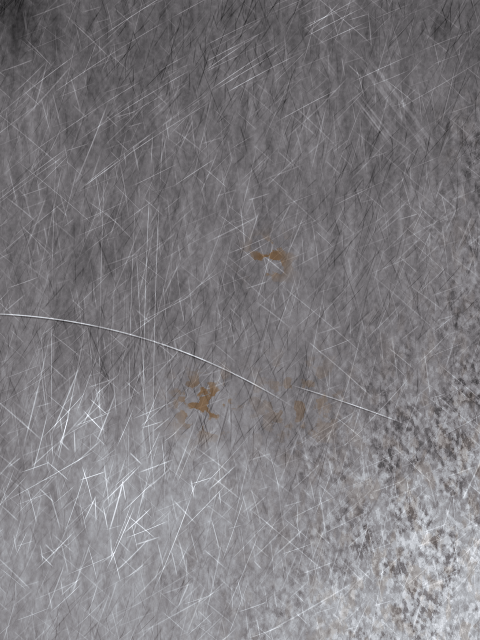
Give the GLSL for this texture, as a WebGL 1 fragment shader.

```glsl
precision highp float;
// Worn sheet metal: a soft lighting gradient with streaked grain, covered by
// layers of faint short scratches in rotated grids, families of long strokes,
// pitted corrosion towards the lower right and a few rust spots.
uniform vec2 u_resolution;

const vec3 WARM_GREY = vec3(1.01, 0.985, 1.01);
const vec3 COOL_GREY = vec3(0.985, 1.0, 1.028);
const vec3 RUST = vec3(0.43, 0.32, 0.21);

float hash(vec2 p) {
  return fract(sin(dot(p, vec2(127.1, 311.7))) * 43758.545);
}

float noise(vec2 p) {
  vec2 i = floor(p), f = fract(p);
  f = f * f * (3.0 - 2.0 * f);
  return mix(mix(hash(i), hash(i + vec2(1.0, 0.0)), f.x),
             mix(hash(i + vec2(0.0, 1.0)), hash(i + 1.0), f.x), f.y);
}

float fbm(vec2 p) {
  float sum = 0.0, amp = 0.533;
  for (int i = 0; i < 4; i++) {
    sum += amp * noise(p);
    p = p * 2.03 + 17.3;
    amp *= 0.5;
  }
  return sum;
}

vec2 rotate(vec2 p, float a) {
  float c = cos(a), s = sin(a);
  return vec2(c * p.x + s * p.y, c * p.y - s * p.x);
}

float spot(vec2 p, vec2 center, float radius) {
  vec2 d = (p - center) / radius;
  return exp(-dot(d, d));
}

float hairline(float dist, float width, float pixel) {
  return 1.0 - smoothstep(0.0, width + 0.5 * pixel, abs(dist));
}

// One bent scratch from start to end, fading at both tips
float stroke(vec2 p, vec2 start, vec2 end, float bend, float width, float pixel) {
  vec2 axis = end - start, rel = p - start;
  float len = length(axis);
  vec2 dir = axis / len;
  float t = dot(rel, dir) / len;
  float side = dot(rel, vec2(-dir.y, dir.x)) - bend * len * 4.0 * t * (1.0 - t);
  float fade = smoothstep(0.0, 0.2, t) * (1.0 - smoothstep(0.75, 1.0, t));
  return hairline(side, width, pixel) * fade;
}

// Short scratches, one per cell of a rotated grid; few of them are strong
float scratchLayer(vec2 p, float angle, vec2 cell, float seed, float pixel) {
  vec2 q = rotate(p, angle) / cell + seed * 7.31;
  q.x += hash(vec2(floor(q.y), seed));
  vec2 id = floor(q) + seed * 3.7, f = fract(q) - 0.5;
  float a = hash(id), b = hash(id + 5.2), c = hash(id + 9.7);
  float path = (a - 0.5) * 0.3 + (b - 0.5) * 0.7 * f.x + (c - 0.5) * 0.6 * f.x * f.x;
  float reach = mix(0.12, 0.48, b);
  float fade = 1.0 - smoothstep(reach * 0.5, reach, abs(f.x));
  return hairline((f.y - path) * cell.y, mix(0.0004, 0.0013, a), pixel) * fade * c * c;
}

void main() {
  vec2 p = gl_FragCoord.xy / u_resolution.y;
  float pixel = 1.0 / u_resolution.y;
  float glow = spot(p, vec2(0.19, 0.26), 0.16);
  float wear = smoothstep(1.15, 2.1, p.x * 1.6 + 1.0 - p.y + 0.6 * (fbm(p * 7.0) - 0.5));

  // Lighting
  float light = 0.442 - 0.055 * smoothstep(0.55, 1.0, p.y);
  light += 0.13 * (1.0 - smoothstep(0.0, 0.5, p.y)) + 0.11 * glow;
  light += 0.13 * spot(p, vec2(0.75, 0.06), 0.28) - 0.14 * spot(p, vec2(0.0, 1.0), 0.1);

  // Blotches, near-vertical streaks and fine grain
  light += 0.1 * (fbm(p * 6.0 + 3.0) - 0.5);
  light += 0.14 * (fbm(rotate(p, 0.12) * vec2(90.0, 14.0)) - 0.5);
  light += 0.1 * (fbm(rotate(p, -0.4) * vec2(110.0, 20.0) + 9.0) - 0.5);
  light += mix(0.12, 0.22, wear) * (fbm(p * vec2(230.0, 170.0)) - 0.5);

  // Pits and bright flakes of corrosion
  float patches = smoothstep(0.35, 0.65, fbm(p * vec2(30.0, 20.0) + 8.0));
  float flecks = fbm(rotate(p, 0.3) * vec2(190.0, 120.0) + 40.0);
  light -= 0.2 * wear * patches * smoothstep(0.5, 0.68, flecks);
  light += 0.12 * wear * (1.0 - smoothstep(0.32, 0.5, flecks));

  // Short scratches: bright in mixed directions, faint dark ones near vertical
  float bright = 0.0, dark = 0.0;
  for (int i = 0; i < 12; i++) {
    float seed = float(i) + 1.0;
    float turn = hash(vec2(seed, 2.3));
    vec2 cell = mix(vec2(0.06, 0.016), vec2(0.3, 0.05), hash(vec2(seed, 6.1)));
    bright += scratchLayer(p, mix(0.2, 2.6, turn), cell, seed, pixel);
    dark += scratchLayer(p, mix(0.7, 2.0, turn), cell * 0.8, seed + 30.0, pixel);
  }
  float rub = 0.4 + 1.2 * noise(p * 9.0 + 5.0);
  light += bright * rub * (0.1 + 0.16 * glow) - dark * (2.0 - rub) * 0.075;

  // Long families: rising arcs, upright lines, crossing hatch at upper right
  float families = 0.0;
  for (int i = 0; i < 16; i++) {
    float n = float(i);
    float a = hash(vec2(n, 1.7)), b = hash(vec2(n, 4.9)), c = hash(vec2(n, 8.3));
    vec2 low = vec2(-0.15 + 0.3 * b, 0.38 + 0.4 * a);
    families += c * stroke(p, low, low + vec2(0.75, 0.36 + 0.1 * c), 0.05, 0.0007, pixel);
    vec2 foot = vec2(0.08 + 0.18 * a, 0.02 + 0.25 * b);
    families += 0.8 * b * stroke(p, foot, foot + vec2(0.1 * (c - 0.6), 0.35 + 0.35 * c), 0.01, 0.0007, pixel);
    vec2 top = vec2(0.46 + 0.1 * b, 0.99 - 0.06 * a);
    families += 0.35 * a * stroke(p, top, top + vec2(0.16, -0.21), 0.0, 0.0018, pixel);
  }
  light += 0.23 * families * smoothstep(0.15, 0.8, noise(p * 26.0));

  // Deep curved gouge and its broken tail, each with a shadow edge
  for (int i = 0; i < 2; i++) {
    vec2 q = p + vec2(0.0, 0.002 * float(i));
    float gouge = stroke(q, vec2(-0.08, 0.51), vec2(0.48, 0.35), 0.08, 0.0012, pixel);
    gouge += 0.8 * stroke(q, vec2(0.45, 0.4), vec2(0.64, 0.335), 0.01, 0.0009, pixel);
    light += gouge * mix(0.36, -0.12, float(i)) * (0.5 + 0.7 * noise(p * 45.0));
  }

  // Tint and rust
  light = clamp(light, 0.12, 0.95);
  vec3 color = light * mix(WARM_GREY, COOL_GREY, smoothstep(0.42, 0.75, light));
  float rustArea = spot(p, vec2(0.42, 0.595), 0.028) + spot(p, vec2(0.32, 0.37), 0.04);
  rustArea += 0.4 * spot(p, vec2(0.47, 0.37), 0.06);
  float rust = rustArea * smoothstep(0.5, 0.62, fbm(p * 60.0 + 2.0));
  rust += 0.15 * wear * smoothstep(0.5, 0.7, fbm(p * vec2(80.0, 45.0) + 60.0));
  color = mix(color, RUST * (0.6 + 0.85 * light), clamp(rust, 0.0, 0.75));
  gl_FragColor = vec4(color, 1.0);
}
```
